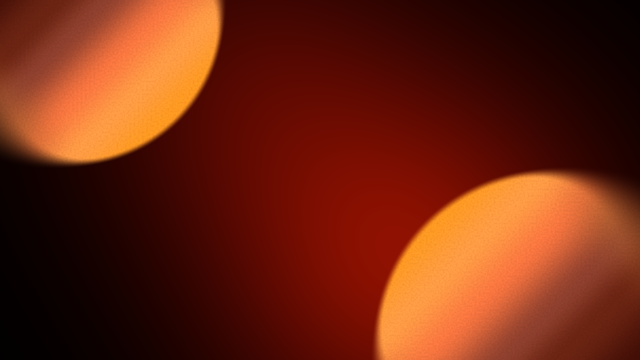
Write a Shadertoy shader that draws this background.

```glsl
// Two large glowing orbs in opposite corners over a dark red haze.
// Each orb is a disc whose blur widens away from its lit side; a colour
// ramp along the light axis shades it, and fine gradient noise adds grain.

// Random unit gradient for a lattice cell
vec2 cellGradient(vec2 cell) {
    float h = fract(sin(dot(cell, vec2(127.1, 311.7))) * 43758.5);
    float angle = 6.2832 * h;
    return vec2(cos(angle), sin(angle));
}

float gradientNoise(vec2 p) {
    vec2 i = floor(p), f = fract(p);
    vec2 u = f * f * f * (f * (f * 6.0 - 15.0) + 10.0);
    vec2 e = vec2(1.0, 0.0);
    float a = dot(cellGradient(i), f);
    float b = dot(cellGradient(i + e.xy), f - e.xy);
    float c = dot(cellGradient(i + e.yx), f - e.yx);
    float d = dot(cellGradient(i + e.xx), f - e.xx);
    return mix(mix(a, b, u.x), mix(c, d, u.x), u.y);
}

// Gaussian falloff around a centre
float glow(vec2 p, vec2 centre, float spread) {
    vec2 q = (p - centre) / spread;
    return exp(-dot(q, q));
}

// Deep red haze, brightest beside the lower right orb
vec3 haze(vec2 p) {
    float amount = 0.52 * glow(p, vec2(1.16, 0.25), 0.54)
                 + 0.25 * glow(p, vec2(0.67, 0.77), 0.51);
    return amount * vec3(1.0, 0.06 + 0.11 * amount, 0.01);
}

// Colour along the light axis, from shaded core to lit edge
vec3 orbRamp(float t) {
    vec3 c = vec3(0.25, 0.05, 0.02);
    c = mix(c, vec3(0.42, 0.14, 0.07), smoothstep(-0.45, -0.08, t));
    c = mix(c, vec3(0.56, 0.25, 0.18), smoothstep(-0.08, 0.15, t));
    c = mix(c, vec3(0.98, 0.46, 0.25), smoothstep(0.13, 0.48, t));
    c = mix(c, vec3(1.00, 0.61, 0.27), smoothstep(0.42, 0.72, t));
    return mix(c, vec3(1.00, 0.60, 0.13), smoothstep(0.70, 0.98, t));
}

// Blend one orb over the base colour; lightDir points to its sharp side
vec3 addOrb(vec3 base, vec2 p, vec2 centre, float radius, vec2 lightDir, float shift) {
    vec2 q = (p - centre) / radius;
    float dist = length(q);
    float along = dot(q, lightDir);
    float facing = along / max(dist, 0.001);

    // Warm brown rim on the flanks
    float flank = smoothstep(-0.6, 0.1, facing) * (1.0 - smoothstep(0.3, 0.75, facing));
    float rim = flank * smoothstep(0.45, 0.95, dist);
    vec3 colour = mix(orbRamp(along + shift), vec3(0.68, 0.38, 0.18), 0.8 * rim);
    colour *= 1.0 + 0.07 * gradientNoise(p * 170.0);

    // Sharp lit edge, wide blur elsewhere
    float blur = mix(0.38, 0.035, smoothstep(-0.1, 0.85, facing));
    float cover = 1.0 - smoothstep(1.0 - blur, 1.0 + 0.4 * blur, dist);
    return mix(base, colour, cover);
}

void mainImage(out vec4 fragColor, in vec2 fragCoord) {
    // Height is one unit; width is fixed to the 16:9 layout
    vec2 p = fragCoord / iResolution.xy * vec2(16.0 / 9.0, 1.0);
    vec2 towardCentre = normalize(vec2(1.0, -1.0));

    vec3 colour = haze(p);
    colour = addOrb(colour, p, vec2(0.197, 0.965), 0.423, towardCentre, 0.03);
    colour = addOrb(colour, p, vec2(1.528, 0.039), 0.487, -towardCentre, 0.0);
    fragColor = vec4(colour, 1.0);
}
```
